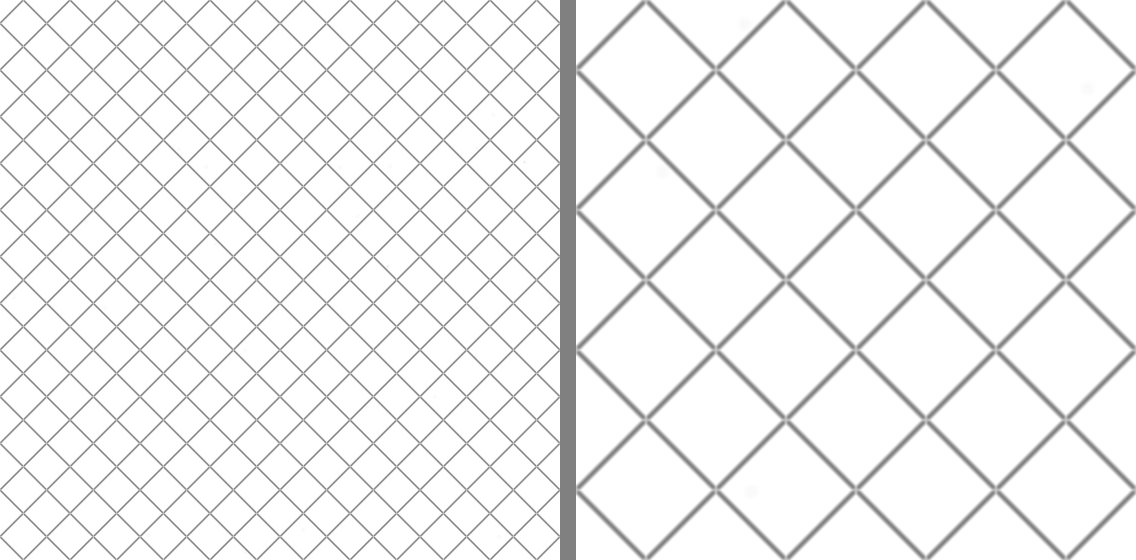
Left, the full canvas; right, a detail of the centre.
Give the GLSL for this pattern, as a WebGL 2 fragment shader.

```glsl
#version 300 es
precision highp float;
// Diamond lattice of soft grey diagonal lines on white, with pale crossings and faint specks.

uniform vec2 u_resolution;
out vec4 fragColor;

float hash(vec2 p) {
    return fract(sin(dot(p, vec2(127.1, 311.7))) * 43758.5453);
}

// Soft stroke: 1 on the line, 0 beyond the half width
float stroke(float dist, float halfWidth) {
    return 1.0 - smoothstep(0.0, halfWidth, dist);
}

// Sparse marks, each kept inside its own cell so that the edges wrap
float specks(vec2 p, float pixel) {
    vec2 cell = mod(floor(p), 12.0);
    vec2 center = 0.15 + 0.7 * vec2(hash(cell + 3.1), hash(cell + 7.7));
    float dist = length(fract(p) - center);
    float chance = hash(cell + 19.3);
    float smudge = 0.02 * step(0.75, chance) * (1.0 - smoothstep(0.02, 0.07, dist));
    float dot1 = 0.25 * step(0.98, chance) * (1.0 - smoothstep(0.0, max(0.022, pixel), dist));
    return max(smudge, dot1);
}

void main() {
    // Twelve diamonds across and down
    vec2 p = gl_FragCoord.xy / u_resolution * 12.0;
    float pixel = 12.0 / min(u_resolution.x, u_resolution.y);

    // Distance to the nearest line of each diagonal family
    vec2 dist = abs(fract(vec2(p.x + p.y, p.x - p.y)) - 0.5) * 0.70711;

    // Widen and lighten the lines when they get thinner than a pixel
    float halfWidth = max(0.034, 1.2 * pixel);
    float rising = stroke(dist.y, halfWidth);
    float falling = stroke(dist.x, halfWidth);

    // Lines fade where they cross
    float ink = 0.49 * 0.034 / halfWidth * max(rising, falling);
    ink *= 1.0 - 0.55 * rising * falling;

    fragColor = vec4(vec3(1.0 - max(ink, specks(p, pixel))), 1.0);
}
```
